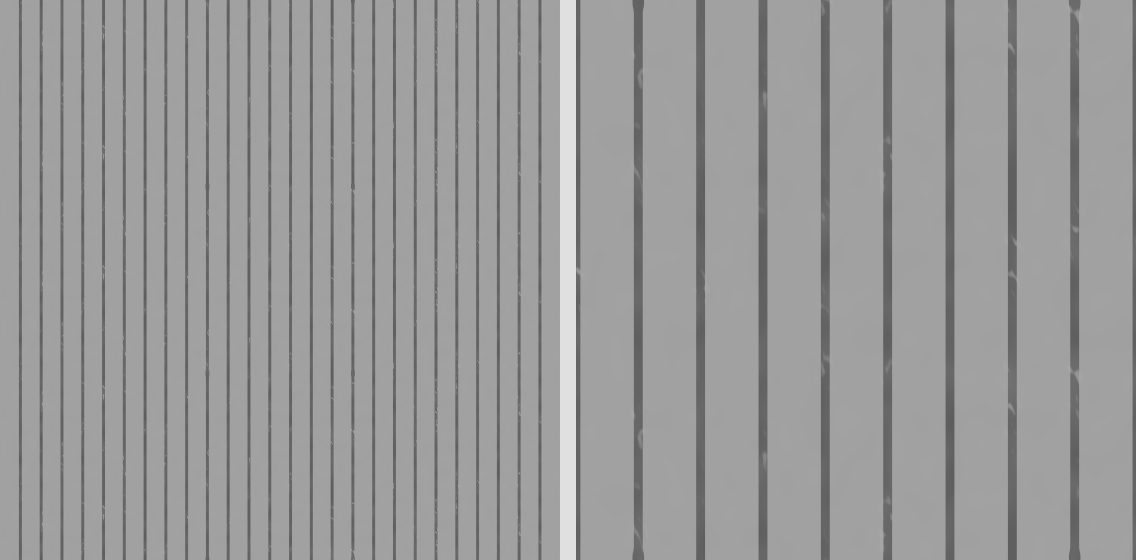
Left: the whole. Right: its middle third, enlarged.
Reproduce this pattern procedurally as a WebGL 1 fragment shader.

```glsl
precision highp float;
// Grey slatted panel: 26 narrow dark vertical grooves at an even pitch.
// Gradient noise, wrapped vertically, adds faint mottling and pale scuffs
// inside the grooves; two grooves carry small bulges at thirds of the height.

uniform vec2 u_resolution;

vec2 gradientAt(vec2 cell) {
  float h = fract(sin(dot(cell, vec2(127.1, 311.7))) * 4375.85);
  float angle = 6.2832 * h;
  return vec2(cos(angle), sin(angle));
}

// Gradient noise whose lattice repeats every 'rows' cells in y.
float wrappedNoise(vec2 p, float rows) {
  vec2 i = floor(p);
  vec2 f = p - i;
  vec2 w = f * f * f * (f * (f * 6.0 - 15.0) + 10.0);
  float y0 = mod(i.y, rows);
  float y1 = mod(i.y + 1.0, rows);
  float a = dot(gradientAt(vec2(i.x, y0)), f);
  float b = dot(gradientAt(vec2(i.x + 1.0, y0)), f - vec2(1.0, 0.0));
  float c = dot(gradientAt(vec2(i.x, y1)), f - vec2(0.0, 1.0));
  float d = dot(gradientAt(vec2(i.x + 1.0, y1)), f - vec2(1.0, 1.0));
  return mix(mix(a, b, w.x), mix(c, d, w.x), w.y);
}

void main() {
  vec2 uv = gl_FragCoord.xy / u_resolution;
  float pixel = 1.0 / u_resolution.x;

  // Nearest groove and the distance to its centre line
  float pitch = 19.0 / 512.0;
  float firstCentre = 18.65 / 512.0;
  float index = clamp(floor((uv.x - firstCentre) / pitch + 0.5), 0.0, 25.0);
  float dist = abs(uv.x - firstCentre - index * pitch);

  // Small bulges on two grooves, at thirds of the height
  float toThird = abs(fract(uv.y * 3.0 + 0.5) - 0.5) / 3.0;
  float bulged = 1.0 - step(0.1, abs(abs(index - 12.5) - 3.5));
  float halfWidth = 0.00264 + 0.0008 * bulged * (1.0 - smoothstep(0.002, 0.008, toThird));
  float groove = clamp((halfWidth - dist) / pixel + 0.5, 0.0, 1.0);

  // Wear repeats down the height; scuffs are slanted and clustered
  vec2 wearUv = vec2(uv.x, uv.y / 0.2145);
  float mottle = wrappedNoise(wearUv * vec2(60.0, 9.0), 9.0);
  float cluster = smoothstep(0.0, 0.4, wrappedNoise(wearUv * vec2(27.0, 5.0) + 0.37, 5.0));
  vec2 slanted = wearUv * vec2(230.0, 30.0) + vec2(0.0, uv.x * 110.0);
  float scuff = smoothstep(0.12, 0.5, wrappedNoise(slanted, 30.0)) * cluster;

  // Shade slats and grooves
  float slatShade = 0.631 + 0.006 * mottle + 0.02 * scuff * smoothstep(0.008, 0.003, dist);
  float grooveShade = 0.392 + 0.05 * mottle + 0.02 * cluster + 0.16 * scuff;
  gl_FragColor = vec4(vec3(mix(slatShade, grooveShade, groove)), 1.0);
}
```
